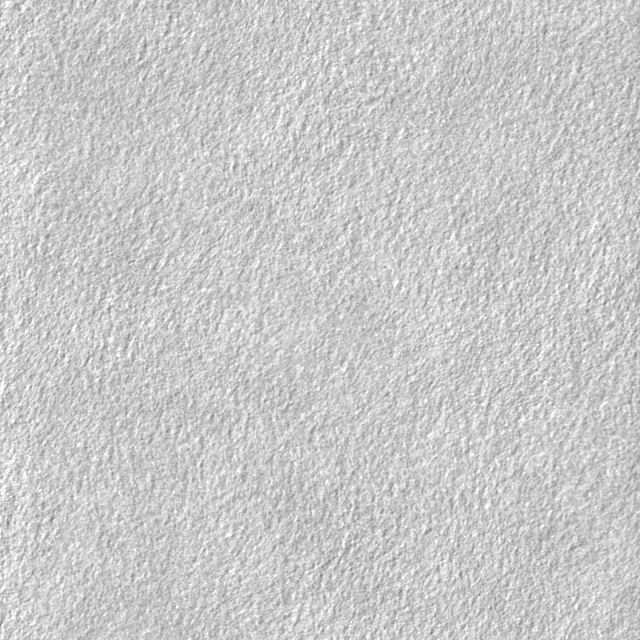
This texture is drawn by a WebGL 2 fragment shader. Its source:

```glsl
#version 300 es
precision highp float;
precision highp int;
// Pale rough plaster: a height field of stretched noise octaves, lit from the
// upper left by differencing it along the light, so grains lean up to the right.
// Fine flecks, soft mottling and a coarser, brighter left border finish it.

uniform vec2 u_resolution;
out vec4 fragColor;

// Integer lattice hash to 0..1
float hash(ivec2 cell) {
    uvec2 k = uvec2(cell + 4096);
    uint n = k.x * 1597334677u ^ k.y * 3812015801u;
    n = (n ^ (n >> 15)) * 2246822519u;
    n = (n ^ (n >> 13)) * 3266489917u;
    return float((n ^ (n >> 16)) >> 8) / 16777216.0;
}

// Value noise, 0..1
float noise(vec2 p) {
    ivec2 c = ivec2(floor(p));
    vec2 f = fract(p);
    f = f * f * (3.0 - 2.0 * f);
    float low = mix(hash(c), hash(c + ivec2(1, 0)), f.x);
    float high = mix(hash(c + ivec2(0, 1)), hash(c + ivec2(1, 1)), f.x);
    return mix(low, high, f.y);
}

mat2 rotation(float angle) {
    float c = cos(angle), s = sin(angle);
    return mat2(c, s, -s, c);
}

// Surface height; each octave is turned a little to hide the lattice
float height(vec2 p, float coarse) {
    float h = 0.0;
    float amplitude = 1.0;
    vec2 frequency = vec2(125.0, 84.0);
    for (int i = 0; i < 3; i++) {
        float turn = 0.5 + 0.25 * float(i - 1);
        h += amplitude * noise(rotation(turn) * p * frequency + 37.0 * float(i));
        amplitude *= 0.72;
        frequency *= vec2(1.8, 1.9);
    }
    return h + coarse * noise(rotation(0.3) * p * vec2(62.0, 44.0) + 91.0);
}

void main() {
    vec2 p = gl_FragCoord.xy / u_resolution;

    // Gentle bending of the grain direction
    vec2 bend = vec2(noise(p * 6.0 + 11.0), noise(p * 6.0 + 53.0));
    vec2 q = p + 0.025 * bend;

    // Roughness grows in patches and towards the left border
    float border = 1.0 - smoothstep(0.01, 0.11, p.x + 0.04 * noise(p * 12.0));
    float patches = noise(p * 4.0 + 7.0);
    float roughness = 0.82 + 0.36 * patches + 0.3 * border;

    // Relief: height difference along the light
    vec2 toLight = 0.0015 * vec2(-0.88, 0.47);
    float coarse = 0.12 + 1.0 * border;
    float relief = height(q - toLight, coarse) - height(q + toLight, coarse);
    float tone = 0.784 + 0.235 * roughness * relief;

    // Fine flecks, with sparse bright crystals
    tone += 0.12 * (noise(rotation(0.9) * q * 310.0 + 19.0) - 0.5);
    tone += 0.09 * smoothstep(0.76, 0.92, noise(rotation(0.6) * q * 210.0 + 71.0));

    // Broad mottling and border shading
    tone += 0.045 * (noise(rotation(0.4) * q * vec2(42.0, 28.0)) - 0.5);
    tone += 0.04 * (noise(rotation(0.7) * p * 9.0 + 29.0) - 0.5);
    tone += 0.02 * (patches - 0.5) + 0.04 * border;
    tone -= 0.03 * smoothstep(0.96, 1.0, p.x);

    fragColor = vec4(vec3(clamp(tone, 0.0, 1.0)), 1.0);
}
```
